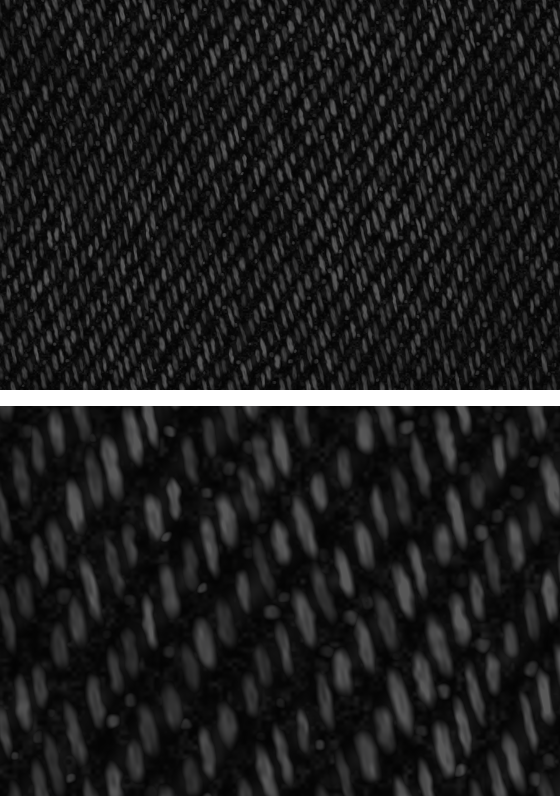
Top, the full canvas; bottom, a detail of the centre.
Give the GLSL for this texture, as a WebGL 2 fragment shader.

```glsl
#version 300 es
precision highp float;

uniform vec2 u_resolution;
out vec4 outColor;

const vec2 CELL = vec2(0.0156, 0.0925);       // yarn spacing, float spacing
const float TWILL_STEP = 0.25;                // rise per yarn, in cells
const vec2 FLOAT_SIZE = vec2(0.0086, 0.0285); // half width, half length
const float LEAN = 0.17;
const vec3 SHADOW = vec3(0.012);
const vec3 YARN = vec3(0.34, 0.34, 0.342);

float hash(vec2 p) {
    vec3 q = fract(p.xyx * 0.1031);
    q += dot(q, q.yzx + 33.33);
    return fract((q.x + q.y) * q.z);
}

vec2 hash2(vec2 p) {
    return vec2(hash(p + 17.3), hash(p + 71.9));
}

float noise(vec2 p) {
    vec2 i = floor(p);
    vec2 f = fract(p);
    f = f * f * (3.0 - 2.0 * f);
    float low = mix(hash(i), hash(i + vec2(1, 0)), f.x);
    float high = mix(hash(i + vec2(0, 1)), hash(i + vec2(1, 1)), f.x);
    return mix(low, high, f.y);
}

// Slow drift of the threads
vec2 wander(vec2 p, float scale, float amount) {
    vec2 n = vec2(noise(p * scale + 3.7), noise(p * scale + 41.2));
    return p + amount * (n - 0.5);
}

// Soft blob with blunt ends, 1 at its core and 0 outside
float blob(vec2 d, vec2 size, float core) {
    vec2 q = abs(d / size);
    return 1.0 - smoothstep(core, 1.15, length(vec2(q.x, pow(q.y, 1.5))));
}

// Long warp float, leaning to the left at its top
float warpFloat(vec2 d, vec2 id) {
    vec2 rnd = hash2(id);
    vec2 size = FLOAT_SIZE * mix(vec2(0.75, 0.7), vec2(1.15, 1.15), rnd);
    d.x += LEAN * d.y * mix(0.5, 1.4, rnd.y);
    return blob(d, size, 0.25) * mix(0.55, 1.05, hash(id + 5.1));
}

// Small weft knot showing in some of the gaps
float weftFleck(vec2 d, vec2 id) {
    vec2 rnd = hash2(id + 130.0);
    vec2 offset = (rnd - 0.5) * CELL * vec2(0.7, 0.2);
    float radius = mix(0.0045, 0.0085, rnd.x);
    float visible = step(0.55, hash(id + 211.0));
    return visible * blob(d - offset, vec2(radius), 0.25) * mix(0.2, 0.7, rnd.y);
}

// Faint continuous ridge beneath the floats
float ridge(vec2 p) {
    float phase = p.y / CELL.y - (p.x / CELL.x - 0.5) * TWILL_STEP - 0.5;
    return 0.5 + 0.5 * cos(6.28318 * phase);
}

// Brightest thread among the neighbouring cells of the twill
float twill(vec2 p) {
    float column = floor(p.x / CELL.x);
    float light = 0.0;
    for (int i = -1; i <= 1; i++) {
        float c = column + float(i);
        float row = floor(p.y / CELL.y - c * TWILL_STEP);
        for (int j = -1; j <= 1; j++) {
            vec2 id = vec2(c, row + float(j));
            vec2 center = CELL * (id + vec2(0.5, 0.5 + c * TWILL_STEP));
            vec2 jitter = (hash2(id + 57.0) - 0.5) * CELL * vec2(0.35, 0.14);
            vec2 d = p - center;
            light = max(light, warpFloat(d - jitter, id));
            light = max(light, weftFleck(d - vec2(0.0, 0.5 * CELL.y), id));
        }
    }
    return light;
}

void main() {
    vec2 p = gl_FragCoord.xy / u_resolution.y;

    // Uneven weave, then ragged thread edges
    vec2 cloth = wander(p, 2.5, 0.03);
    cloth = wander(cloth, 11.0, 0.006);
    cloth = wander(cloth, 110.0, 0.0028);
    float light = twill(cloth);
    light = max(light, 0.3 * ridge(cloth) * noise(p * 60.0 + 7.0));

    // Spun fibres and uneven wear
    float fibre = noise(vec2(p.x + LEAN * p.y, p.y) * vec2(260.0, 110.0));
    float wear = mix(0.78, 1.18, noise(p * 3.0 + 9.0));
    light *= mix(0.72, 1.15, fibre) * wear;

    // Loose fuzz in the dark gaps
    float fuzz = noise(p * 110.0 + 23.0) * noise(p * 240.0 + 61.0);
    light = max(light, 0.36 * fuzz);

    vec3 color = mix(SHADOW, YARN, clamp(light, 0.0, 1.0));
    outColor = vec4(color, 1.0);
}
```
